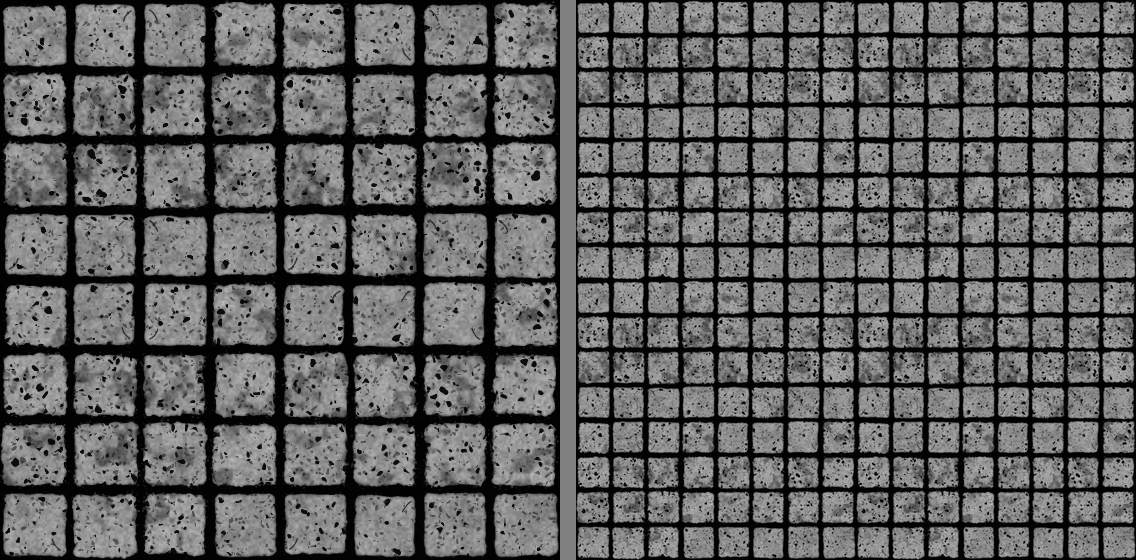
Left: one tile. Right: repeated 2 by 2.
A WebGL 1 fragment shader for this texture map:

```glsl
precision highp float;
uniform vec2 u_resolution;

#define STONES 8.0
#define HALF_SIDE 0.436
#define CORNER 0.085
#define SHIFT 0.035
#define TILT 0.05
#define RAGGED 0.045
#define STONE_TONE 0.58
#define GRAIN 0.20
#define BLOTCH 0.22
#define PIT_SIZE 0.30
#define DUST 0.30
#define JOINT_TONE 0.008

float hash(vec2 p) {
  vec3 q = fract(p.xyx * 0.1031);
  q += dot(q, q.yzx + 33.33);
  return fract((q.x + q.y) * q.z);
}

vec2 hash2(vec2 p) {
  return vec2(hash(p), hash(p + 57.3));
}

// Smooth noise that wraps after a whole number of cells
float noise(vec2 uv, float cells) {
  vec2 p = uv * cells, i = floor(p), f = fract(p);
  f = f * f * (3.0 - 2.0 * f);
  vec2 a = mod(i, cells) + cells, b = mod(i + 1.0, cells) + cells;
  return mix(mix(hash(a), hash(vec2(b.x, a.y)), f.x),
             mix(hash(vec2(a.x, b.y)), hash(b), f.x), f.y);
}

// Wrapping cellular noise: distance to the nearest point and its random value
vec2 cellular(vec2 uv, float cells) {
  vec2 p = uv * cells, i = floor(p), f = fract(p);
  vec2 nearest = vec2(9.0, 0.0);
  for (int y = -1; y <= 1; y++) {
    for (int x = -1; x <= 1; x++) {
      vec2 o = vec2(float(x), float(y));
      vec2 cell = mod(i + o, cells) + cells;
      float d = length(o + hash2(cell) - f);
      if (d < nearest.x) nearest = vec2(d, hash(cell + 19.7));
    }
  }
  return nearest;
}

// Dark spots: only points above the threshold open up, each to its own size
float spots(vec2 uv, float cells, float threshold, float size) {
  vec2 c = cellular(uv, cells);
  float grow = max(c.y - threshold, 0.0) / (1.0 - threshold);
  float radius = size * (0.4 + 0.6 * grow) * step(threshold, c.y);
  float blur = 0.6 * cells / u_resolution.y;
  return step(threshold, c.y) * (1.0 - smoothstep(radius - blur, radius + blur, c.x));
}

float roundedBox(vec2 p, vec2 halfSize, float r) {
  vec2 q = abs(p) - halfSize + r;
  return length(max(q, 0.0)) + min(max(q.x, q.y), 0.0) - r;
}

float cover(float d, float blur) {
  return 1.0 - smoothstep(-blur, blur, d);
}

void main() {
  vec2 uv = gl_FragCoord.xy / u_resolution;
  float pixel = STONES / u_resolution.y;
  vec2 id = floor(uv * STONES);
  vec2 seed = hash2(id + 3.1), seed2 = hash2(id + 31.7);

  // Two bands of worn rows, with a few worn stones elsewhere
  float row = min(id.y, STONES - 1.0 - id.y);
  float worn = max(1.0 - step(0.9, abs(row - 1.5)), step(0.78, seed2.x));

  // Slightly shifted, turned and resized stone
  vec2 q = fract(uv * STONES) - 0.5 - (seed - 0.5) * SHIFT;
  float turn = (seed2.y - 0.5) * TILT;
  q += turn * vec2(-q.y, q.x);
  vec2 halfSize = HALF_SIDE + (hash2(id + 11.0) - 0.5) * 0.03;

  // Outline with slow waves and fine crumbling
  vec2 wave = sin(q.yx * 11.0 + seed * 6.28) + 0.5 * sin(q.yx * 27.0 + seed2 * 6.28);
  float crumble = 0.6 * noise(uv, 72.0) + 0.4 * noise(uv, 190.0) - 0.5;
  float d = roundedBox(q + wave * 0.006, halfSize, CORNER);
  d += crumble * RAGGED * (0.7 + 0.8 * worn);
  float stone = cover(d, max(0.012, pixel));

  // Surface tone
  float mottle = 0.5 * noise(uv, 20.0) + 0.3 * noise(uv, 48.0) + 0.2 * noise(uv, 112.0);
  float grain = 0.6 * noise(uv, 256.0) + 0.4 * noise(uv + 0.37, 160.0);
  float tone = STONE_TONE + (grain - 0.5) * GRAIN + (0.5 - mottle) * 0.14;
  tone += (seed2.x - 0.5) * 0.03;
  float stain = 0.6 * noise(uv + 0.21, 28.0) + 0.4 * noise(uv + 0.43, 88.0);
  tone -= BLOTCH * smoothstep(0.5, 0.8, stain) * (0.35 + 0.65 * worn);
  tone *= mix(0.78, 1.0, smoothstep(0.0, 0.05, -d));

  // Pores and black pits with irregular rims
  vec2 bend = vec2(noise(uv, 104.0), noise(uv + 0.5, 104.0)) - 0.5;
  vec2 rough = uv + bend * 0.008;
  tone *= 1.0 - 0.45 * spots(rough, 128.0, 0.72, 0.42);
  float pits = spots(rough, 64.0, mix(0.86, 0.76, worn), PIT_SIZE);
  pits = max(pits, spots(rough, 32.0, mix(0.9, 0.8, worn), PIT_SIZE * 0.72));

  // Chip near the middle and a curved scratch in one corner
  vec2 r = q + bend * 0.05;
  float chip = length(r - (seed2 - 0.5) * 0.12) - 0.024;
  vec2 s = (q + bend * 0.015) * (step(0.5, seed) * 2.0 - 1.0);
  float arc = abs(length(s + vec2(0.50, 0.14)) - 0.253) - 0.007;
  float scratch = max(arc, length(s + vec2(0.298, 0.293)) - 0.1);
  float clean = (1.0 - worn) * step(0.25, seed2.y);
  pits = max(pits, cover(chip, pixel) * step(0.2, seed.y));
  pits = max(pits, cover(scratch, pixel) * clean);
  tone = mix(tone, 0.02, pits * 0.95);

  // Crumbs in the joint, thinning out away from the stone
  float near = 1.0 - smoothstep(0.0, 0.075, d);
  float crumbs = spots(uv, 200.0, 0.78, 0.5) * near * (0.35 + 0.65 * worn);
  float joint = JOINT_TONE + DUST * crumbs * noise(uv + 0.13, 40.0);

  gl_FragColor = vec4(vec3(mix(joint, tone, stone)), 1.0);
}
```
